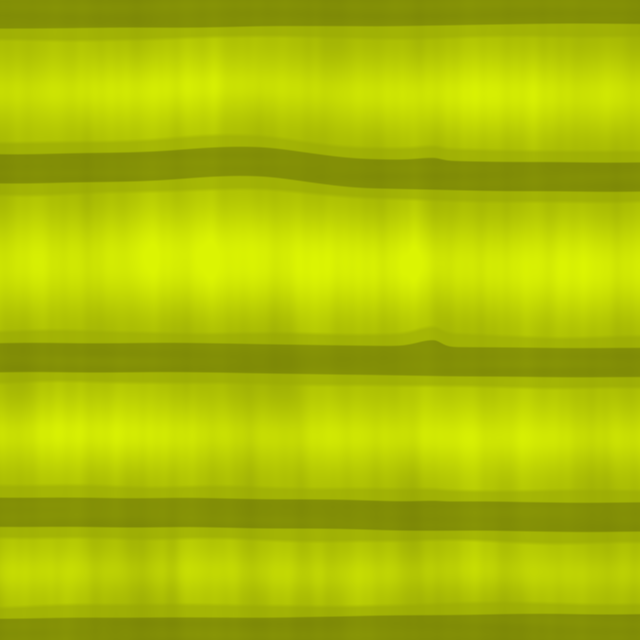
Write a WebGL 1 fragment shader that draws this pattern.

```glsl
precision highp float;
// Glowing lime field crossed by five dark olive bands with paler rims.
// Bands come from a loop over signed edge distances; the field brightens with
// distance from them, and stretched gradient noise adds vertical streaks.

uniform vec2 u_resolution;

const float BAND_COUNT = 5.0;
const float BAND_HALF_WIDTH = 0.0228;
const float RIM_WIDTH = 0.018;
const vec3 OLIVE = vec3(0.49, 0.535, 0.025);
const vec3 LIME = vec3(0.84, 0.935, 0.01);

vec2 hashGradient(vec2 cell) {
  float angle = 6.2832 * fract(sin(dot(cell, vec2(127.1, 311.7))) * 43758.5);
  return vec2(cos(angle), sin(angle));
}

// Gradient noise, roughly -0.7 to 0.7
float gradientNoise(vec2 p) {
  vec2 cell = floor(p);
  vec2 f = p - cell;
  vec2 w = f * f * f * (f * (f * 6.0 - 15.0) + 10.0);
  float a = dot(hashGradient(cell), f);
  float b = dot(hashGradient(cell + vec2(1.0, 0.0)), f - vec2(1.0, 0.0));
  float c = dot(hashGradient(cell + vec2(0.0, 1.0)), f - vec2(0.0, 1.0));
  float d = dot(hashGradient(cell + vec2(1.0, 1.0)), f - vec2(1.0, 1.0));
  return mix(mix(a, b, w.x), mix(c, d, w.x), w.y);
}

float bell(float x, float center, float width) {
  float t = (x - center) / width;
  return exp(-t * t);
}

float smoothMin(float a, float b, float blend) {
  float h = max(blend - abs(a - b), 0.0) / blend;
  return min(a, b) - 0.25 * h * h * blend;
}

// Unevenly spaced bands, drifting gently across the width
float bandCenter(float index, float x) {
  float squeeze = 0.036 * (1.0 - cos(2.0944 * min(index, 3.0)));
  float inner = step(0.5, index) * step(index, 3.5);
  float drift = mix(0.006, -0.007, inner) * smoothstep(0.2, 0.9, x);
  float swell = bell(index, 3.0, 0.5)
    * (0.011 * bell(x, 0.38, 0.14) - 0.006 * smoothstep(0.4, 0.58, x));
  float waver = 0.0025 * gradientNoise(vec2(x * 6.0, index * 7.3 + 0.5));
  return 0.011 + 0.242 * index - squeeze + drift + swell + waver;
}

// Small lopsided ridge on a band's upper edge
float ridge(float index, float x) {
  float width = mix(0.034, 0.017, step(0.677, x));
  return 0.011 * bell(index, 2.2, 0.8) * bell(x, 0.677, width);
}

// Signed distances: x to the dark band, y to the outside of its rim
vec2 bandDistance(vec2 uv, float index) {
  float offset = uv.y - bandCenter(index, uv.x);
  float side = step(0.0, offset);
  float edge = max(offset - ridge(index, uv.x), -offset) - BAND_HALF_WIDTH;
  float fray = gradientNoise(vec2(uv.x * 5.0, index * 5.1 + side * 2.7));
  return vec2(edge, edge - RIM_WIDTH - 0.007 * fray);
}

// Fine and broad vertical streaks
float streaks(vec2 uv) {
  float broad = gradientNoise(uv * vec2(9.0, 2.3) + 3.7);
  float medium = gradientNoise(uv * vec2(22.0, 2.8) + 11.3);
  float fine = gradientNoise(uv * vec2(52.0, 3.5) + 27.1);
  return 0.20 * broad + 0.14 * medium + 0.07 * fine;
}

void main() {
  vec2 uv = gl_FragCoord.xy / u_resolution;

  // Nearest band and rim
  float band = 1.0;
  float rim = 1.0;
  for (float i = 0.0; i < BAND_COUNT; i += 1.0) {
    vec2 d = bandDistance(uv, i);
    band = min(band, d.x);
    rim = smoothMin(rim, d.y, 0.03);
  }

  // Brightness of field, rim and band, each streaked
  float streak = streaks(uv);
  float haze = 0.12 * gradientNoise(uv * vec2(3.5, 6.0) + 5.9);
  float fieldLevel = 0.54 + 0.42 * smoothstep(-0.005, 0.105, rim)
    + streak + haze;
  float rimLevel = 0.40 + 0.45 * streak;
  float bandLevel = 0.06 + 0.35 * streak
    + 0.05 * gradientNoise(uv * vec2(3.0, 60.0));

  // Soft layering from the bands outward
  float level = mix(rimLevel, fieldLevel, smoothstep(-0.004, 0.004, rim));
  level = mix(bandLevel, level, smoothstep(-0.002, 0.002, band));
  gl_FragColor = vec4(mix(OLIVE, LIME, clamp(level, -0.05, 1.05)), 1.0);
}
```
